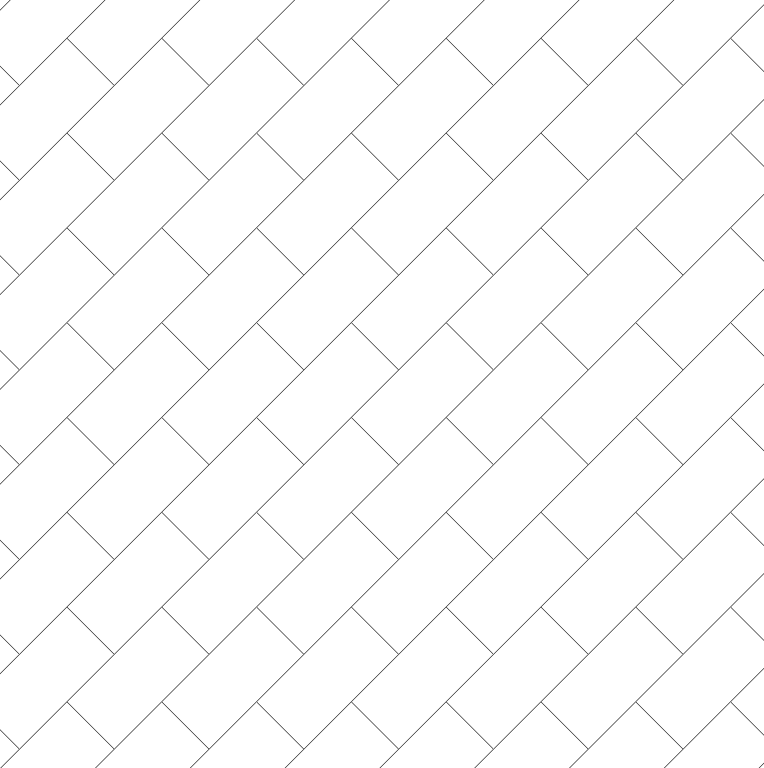
Reproduce this pattern procedurally as a WebGL 1 fragment shader.

```glsl
precision highp float;

// Hairline running-bond brickwork laid at 45 degrees on plain white.
// The plane is turned into course/brick axes, each course slides by half a
// brick, and thin joints are drawn with an analytic diagonal-pixel filter.

uniform vec2 u_resolution;

const float PERIOD = 0.12344;               // repeat step, in canvas heights
const vec2 CORNER = vec2(0.0871, 0.9503);   // a corner where two joints meet
const float JOINT_WIDTH = 0.00074;          // joint width, in canvas heights
const float BRICK_RATIO = 2.0;              // brick length over course height
const vec3 PAPER = vec3(1.0);
const vec3 INK = vec3(0.0);

// Signed distance to the nearest multiple of step.
float nearestLine(float x, float step) {
    return x - step * floor(x / step + 0.5);
}

// Cumulative area of a square pixel seen along its diagonal.
float diagonalArea(float d, float halfDiagonal) {
    float t = clamp(d / halfDiagonal, -1.0, 1.0);
    return 0.5 + t - 0.5 * t * abs(t);
}

// Share of a pixel covered by a diagonal line at distance d.
float lineCoverage(float d, float width, float pixel) {
    float halfDiagonal = pixel * sqrt(0.5);
    return diagonalArea(d + 0.5 * width, halfDiagonal)
         - diagonalArea(d - 0.5 * width, halfDiagonal);
}

// Joint coverage of the bond; x runs across courses, y along them.
float brickJoints(vec2 cell, float courseHeight, float width, float pixel) {
    float course = floor(cell.x);
    float bed = nearestLine(cell.x, 1.0) * courseHeight;

    // Alternate courses shift by half a brick.
    float shifted = cell.y - course * 0.5 * BRICK_RATIO;
    float head = nearestLine(shifted, BRICK_RATIO) * courseHeight;

    return max(lineCoverage(bed, width, pixel),
               lineCoverage(head, width, pixel));
}

void main() {
    vec2 position = gl_FragCoord.xy / u_resolution.y;
    vec2 q = (position - CORNER) / PERIOD;

    // Turn by 45 degrees, measured in course heights.
    vec2 cell = vec2(q.x - q.y, q.x + q.y);
    float courseHeight = PERIOD * sqrt(0.5);

    float joints = brickJoints(cell, courseHeight, JOINT_WIDTH,
                               1.0 / u_resolution.y);
    gl_FragColor = vec4(mix(PAPER, INK, joints), 1.0);
}
```
